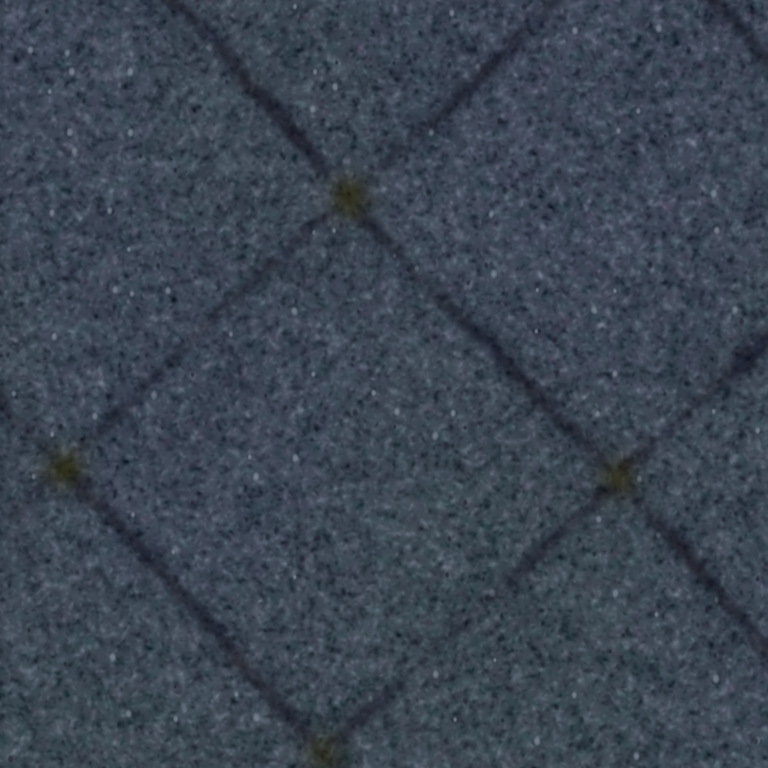
This texture is drawn by a Shadertoy shader. Its source:

```glsl
#define NODE vec2(0.456, 0.746)
#define LONG_EDGE vec2(0.345, -0.372)
#define CROSS_EDGE vec2(-0.376, -0.354)
#define SLAB_WIDTH 0.507
#define JOINT_WIDTH 0.008
#define GRAIN_SCALE 92.0
#define GRAIN_CONTRAST 0.125
#define SLATE vec3(0.238, 0.274, 0.335)
#define TEAL vec3(0.235, 0.282, 0.322)
#define JOINT_DARK vec3(0.125, 0.135, 0.185)
#define MOSS vec3(0.205, 0.205, 0.115)
#define SPECK vec3(0.50, 0.54, 0.59)

vec3 hash3(vec2 cell) {
    vec3 q = fract(cell.xyx * vec3(0.1031, 0.1030, 0.0973));
    q += dot(q, q.yxz + 33.33);
    return fract((q.xxy + q.yzz) * q.zyx);
}

// Cellular noise: one randomly turned, light or dark grain per cell
float grains(vec2 p) {
    vec2 cell = floor(p);
    float sum = 0.0;
    for (int y = -1; y <= 1; y++) {
        for (int x = -1; x <= 1; x++) {
            vec2 id = cell + vec2(x, y);
            vec3 rnd = hash3(id);
            float turn = 6.2832 * fract(rnd.z * 17.0);
            vec2 d = p - id - rnd.xy;
            d = mat2(cos(turn), sin(turn), -sin(turn), cos(turn)) * d;
            sum += (2.0 * rnd.z - 1.0) * exp(-dot(d * d, vec2(3.5, 9.0)));
        }
    }
    return sum;
}

// Sparse round chips, a given share of the cells being filled
float chips(vec2 p, float share) {
    vec2 id = floor(p);
    vec3 rnd = hash3(id + 71.0);
    float radius = mix(0.14, 0.28, fract(rnd.z * 91.0));
    float dist = length((p - id - mix(vec2(0.3), vec2(0.7), rnd.xy)) * vec2(1.2, 0.9));
    return step(1.0 - share, rnd.z) * (1.0 - smoothstep(0.2 * radius, radius, dist));
}

// Dark core with a soft shoulder
float joint(float dist, float wear) {
    float width = JOINT_WIDTH * (0.8 + 0.6 * wear);
    float core = 1.0 - smoothstep(0.15 * width, 1.5 * width, dist);
    return wear * (0.75 * core + 0.28 * exp(-dist * dist / 0.0005));
}

void mainImage(out vec4 fragColor, in vec2 fragCoord) {
    vec2 p = fragCoord / iResolution.y;

    // Slanted slab grid, with slightly crumbled edges
    vec2 crumble = vec2(grains(p * 34.0), grains(p * 34.0 + 50.0));
    vec2 bend = 0.004 * sin(p.yx * 11.0 + vec2(0.5, 2.0));
    vec2 grid = inverse(mat2(LONG_EDGE, CROSS_EDGE)) * (p + bend + 0.006 * crumble - NODE);
    vec2 corner = round(grid);
    vec2 dist = abs(grid - corner) * SLAB_WIDTH;

    // Slab face: slow tint, fine grain and chips
    float tint = 0.5 + 0.25 * sin(p.x * 5.0 - p.y * 7.0) + 0.25 * sin(p.x * 9.0 + p.y * 4.0 + 1.0);
    vec3 color = mix(SLATE, TEAL, clamp(tint + 0.4 - 0.8 * p.y, 0.0, 1.0));
    float grain = 0.75 * grains(p * GRAIN_SCALE)
                + 0.55 * grains(p * GRAIN_SCALE * 1.7 + 19.0)
                + 0.25 * grains(p * GRAIN_SCALE * 0.3 + 7.0);
    color += GRAIN_CONTRAST * grain * vec3(0.98, 1.0, 1.02);
    color += 0.018 * grains(p * 60.0 + 31.0) * vec3(1.0, -0.2, 0.3);
    color = mix(color, SPECK, 0.75 * chips(p * 38.0, 0.06));
    color = mix(color, JOINT_DARK, 0.7 * chips(p * 42.0 + 5.0, 0.05));

    // Joints: long ones nearly whole, cross ones worn into patches
    float longWear = clamp(0.78 + 0.45 * grains(p * 9.0 + 3.0), 0.3, 1.0);
    float crossWear = clamp(0.48 + 0.75 * grains(p * 8.0 + 23.0), 0.12, 1.0);
    float dark = max(joint(dist.y, longWear), joint(dist.x, crossWear));
    vec3 jointColor = JOINT_DARK + 0.05 * grain + vec3(0.02, 0.01, -0.01) * crumble.x;
    color = mix(color, jointColor, clamp(dark, 0.0, 0.9));

    // Moss gathers unevenly where the joints cross
    float growth = mix(0.45, 0.95, hash3(corner + 12.0).x);
    float moss = growth * exp(-dot(dist, dist) / 0.0006);
    color = mix(color, MOSS + 0.07 * grain, moss);

    fragColor = vec4(clamp(color, 0.0, 1.0), 1.0);
}
```
